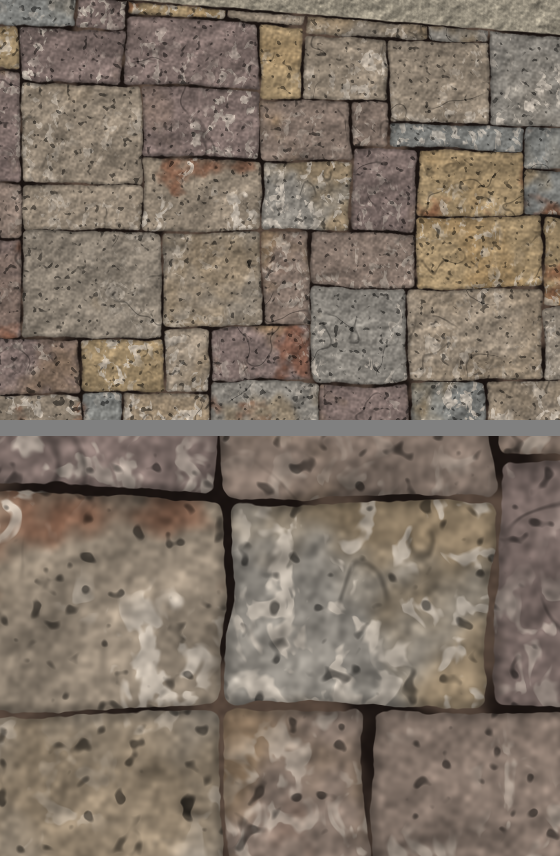
Top: the whole. Bottom: its middle third, enlarged.
Reproduce this texture procedurally as a WebGL 2 fragment shader.

```glsl
#version 300 es
precision highp float;

uniform vec2 u_resolution;
out vec4 fragColor;

const vec2 CELL = vec2(0.222, 0.172);
const vec3 JOINT_DARK = vec3(0.10, 0.075, 0.065);
const vec3 JOINT_FILL = vec3(0.33, 0.27, 0.23);
const vec3 CHIP = vec3(0.74, 0.70, 0.65);
const vec3 OCHRE = vec3(0.59, 0.47, 0.31);
const vec3 RUST = vec3(0.46, 0.28, 0.20);
const vec3 CONCRETE = vec3(0.56, 0.53, 0.47);

float hash(vec2 p) {
    return fract(sin(dot(p, vec2(127.1, 311.7))) * 43758.5);
}

float noise(vec2 p) {
    vec2 i = floor(p), f = fract(p);
    f = f * f * (3.0 - 2.0 * f);
    float low = mix(hash(i), hash(i + vec2(1, 0)), f.x);
    float high = mix(hash(i + vec2(0, 1)), hash(i + vec2(1, 1)), f.x);
    return mix(low, high, f.y);
}

float fbm(vec2 p, int octaves) {
    float sum = 0.0, amp = 0.5, total = 0.0;
    for (int i = 0; i < octaves; i++) {
        sum += amp * noise(p);
        total += amp;
        amp *= 0.55;
        p = mat2(1.6, 1.2, -1.2, 1.6) * p + 7.3;
    }
    return sum / total;
}

vec2 wobble(vec2 p, float freq) {
    return vec2(noise(p * freq), noise(p * freq + 31.7)) - 0.5;
}

float wallOffset(vec2 cell) {
    return mix(0.12, 0.88, hash(cell + 4.0));
}

// Cells alternate between upright and level walls; each lattice vertex owns one stone.
vec4 stoneBounds(vec2 v) {
    vec2 bl = v - 1.0, br = v - vec2(0, 1), tl = v - vec2(1, 0);
    bool even = mod(v.x + v.y, 2.0) < 0.5;
    vec2 left = even ? bl : tl, right = even ? v : br;
    vec2 bottom = even ? br : bl, top = even ? tl : v;
    return vec4(left.x + wallOffset(left), bottom.y + wallOffset(bottom),
                right.x + wallOffset(right), top.y + wallOffset(top));
}

float roundedBox(vec2 p, vec2 halfSize, float radius) {
    vec2 q = abs(p) - halfSize + radius;
    return length(max(q, 0.0)) + min(max(q.x, q.y), 0.0) - radius;
}

float stoneDistance(vec2 p, vec2 id) {
    vec4 b = stoneBounds(id) * CELL.xyxy;
    float tilt = (hash(id + 51.0) - 0.5) * 0.035;
    vec2 q = p - 0.5 * (b.xy + b.zw);
    q += tilt * vec2(-q.y, q.x);
    return roundedBox(q, 0.5 * (b.zw - b.xy), 0.011);
}

vec3 stoneTone(float pick) {
    vec3 tones[7] = vec3[7](
        vec3(0.53, 0.49, 0.44), vec3(0.47, 0.41, 0.39), vec3(0.48, 0.48, 0.465),
        vec3(0.60, 0.52, 0.40), vec3(0.55, 0.50, 0.44), vec3(0.50, 0.44, 0.40),
        vec3(0.52, 0.50, 0.47));
    return tones[int(pick * 6.99)];
}

// Brightness of the hewn face under light from the upper left.
float hewnLight(vec2 p, float freq) {
    vec2 toLight = vec2(-0.003, 0.006);
    return fbm(p * freq, 4) - fbm((p + toLight) * freq, 4);
}

vec3 stoneColor(vec2 p, vec2 id) {
    vec2 q = p + id * 3.17;
    vec3 color = stoneTone(hash(id + 12.0));
    color *= 0.82 + 0.36 * fbm(q * 16.0, 4);

    // Mineral stains
    float stain = smoothstep(0.50, 0.72, fbm(q * 7.0, 4));
    color = mix(color, OCHRE, 0.6 * stain * hash(id + 23.0));
    float rust = smoothstep(0.56, 0.70, fbm(q * 9.0 + 40.0, 4));
    color = mix(color, RUST, 0.6 * rust * step(0.72, hash(id + 37.0)));

    // Pale chips gathered in clusters
    vec2 bent = q + 0.016 * wobble(q, 45.0);
    float cluster = smoothstep(0.36, 0.62, fbm(q * 11.0 + 17.0, 2));
    float chips = smoothstep(0.53, 0.66, fbm(bent * vec2(62.0, 50.0), 3));
    color = mix(color, CHIP, chips * cluster * mix(0.35, 0.9, hash(id + 71.0)));

    // Pits and a few thin cracks
    float pits = smoothstep(0.68, 0.82, fbm(q * 75.0 + 9.0, 2));
    float crack = 1.0 - smoothstep(0.0, 0.018, abs(fbm(q * 8.0 + 60.0, 3) - 0.5));
    crack *= smoothstep(0.55, 0.75, noise(q * 13.0));
    color *= 1.0 - 0.45 * pits - 0.28 * crack;
    return color * (1.0 + 1.5 * hewnLight(q, 21.0));
}

void main() {
    vec2 p = gl_FragCoord.xy / u_resolution.y;
    float pixel = 1.0 / u_resolution.y;

    // Crooked courses that sink to the right near the top
    vec2 wall = p + 0.016 * wobble(p, 5.0) + 0.006 * wobble(p, 24.0);
    wall.y += 0.06 * (p.x - 0.5) * p.y * p.y;

    // Nearest stone
    float dist = 10.0;
    vec2 id = vec2(0);
    for (int k = 0; k < 4; k++) {
        vec2 v = floor(wall / CELL) + vec2(k & 1, k >> 1);
        float d = stoneDistance(wall, v);
        if (d < dist) { dist = d; id = v; }
    }
    float cap = p.y - 1.0 + 0.082 * (p.x - 0.3) + 0.006 * (fbm(p * 30.0, 3) - 0.5);
    dist = max(dist, cap + 0.002);
    dist += 0.0005 + 0.0035 * noise(p * 12.0) + 0.006 * (fbm(p * 55.0, 3) - 0.5);

    // Joints, worn edges and concrete cap
    vec3 joint = mix(JOINT_DARK, JOINT_FILL, smoothstep(0.50, 0.75, fbm(p * 14.0, 3)));
    vec3 stone = stoneColor(p, id) * mix(0.76, 1.0, smoothstep(0.0, 0.010, -dist));
    vec3 color = mix(stone, joint, smoothstep(-pixel, pixel, dist));
    vec3 concrete = CONCRETE * (0.8 + 0.4 * fbm(p * 60.0, 3)) * (1.0 + hewnLight(p, 40.0));
    color = mix(color, concrete, smoothstep(-pixel, pixel, cap - 0.001));

    // Fine grain
    color *= 1.0 + 0.20 * (noise(p * 190.0) - 0.5);
    fragColor = vec4(clamp(color, 0.0, 1.0), 1.0);
}
```
